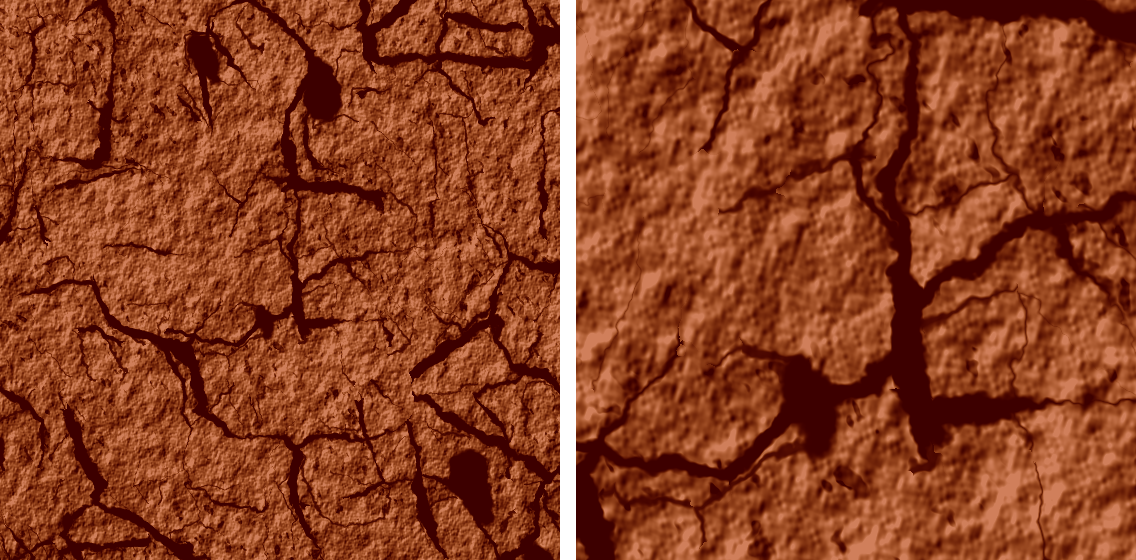
Left, the full canvas; right, a detail of the centre.
A Shadertoy shader for this texture:

```glsl
// Sun-baked red clay: a gritty, pitted surface split by dark branching cracks.

vec2 hash2(vec2 c) {
    vec3 q = fract(c.xyx * vec3(0.1031, 0.1030, 0.0973));
    q += dot(q, q.yzx + 33.33);
    return fract((q.xx + q.yz) * q.zy);
}

float valueNoise(vec2 p) {
    vec2 i = floor(p), f = fract(p);
    f = f * f * (3.0 - 2.0 * f);
    float low = mix(hash2(i).x, hash2(i + vec2(1, 0)).x, f.x);
    float high = mix(hash2(i + vec2(0, 1)).x, hash2(i + vec2(1, 1)).x, f.x);
    return mix(low, high, f.y);
}

// Layered noise in the range 0 to 1, each layer turned and about twice as fine.
float layers(vec2 p) {
    float sum = 0.0, total = 0.0, amplitude = 0.5;
    for (int i = 0; i < 4; i++) {
        sum += amplitude * valueNoise(p);
        total += amplitude;
        amplitude *= 0.58;
        p = mat2(0.8, 0.6, -0.6, 0.8) * p * 2.05 + 17.3;
    }
    return sum / total;
}

// Signed distance to the cracks along cell borders; only some borders are open.
float crackDistance(vec2 p, float openShare, float halfWidth) {
    vec2 base = floor(p), nearest = vec2(0), nearestCell = base;
    float best = 9.0;
    for (int y = -1; y <= 1; y++)
    for (int x = -1; x <= 1; x++) {
        vec2 cell = base + vec2(x, y);
        vec2 site = cell + 0.1 + 0.8 * hash2(cell) - p;
        if (dot(site, site) < best) {
            best = dot(site, site);
            nearest = site;
            nearestCell = cell;
        }
    }
    float d = 1.0;
    for (int y = -2; y <= 2; y++)
    for (int x = -2; x <= 2; x++) {
        vec2 cell = base + vec2(x, y);
        if (cell == nearestCell) continue;
        vec2 site = cell + 0.1 + 0.8 * hash2(cell) - p;
        float border = dot(0.5 * (site + nearest), normalize(site - nearest));
        float chance = hash2(cell + nearestCell + 91.0).y;
        if (chance < openShare)
            d = min(d, border - halfWidth * (1.3 - 0.9 * chance / openShare));
    }
    return d;
}

// Scattered hollows, longer along a steep diagonal; 1 inside, 0 outside.
float hollows(vec2 p, float share, float softness) {
    vec2 base = floor(p);
    float mask = 0.0;
    for (int y = -1; y <= 1; y++)
    for (int x = -1; x <= 1; x++) {
        vec2 cell = base + vec2(x, y);
        vec2 random = hash2(cell + 37.0);
        vec2 offset = p - cell - hash2(cell + 53.0);
        offset = mat2(0.91, 0.41, -0.41, 0.91) * vec2(offset.x, -offset.y);
        float radius = 0.09 + 0.16 * random.y;
        float d = length(offset * vec2(1.7, 0.8)) - radius;
        if (random.x < share) mask = max(mask, 1.0 - smoothstep(-softness, softness, d));
    }
    return mask;
}

// Clay ramp from deep maroon to pale terracotta.
vec3 clay(float tone) {
    return vec3(0.24 + 0.48 * tone, 0.40 * pow(tone, 1.2), 0.24 * pow(tone, 2.2));
}

void mainImage(out vec4 fragColor, in vec2 fragCoord) {
    vec2 p = fragCoord / iResolution.y;
    float soft = max(0.0016, 0.8 / iResolution.y);

    // Ragged coordinates bend the cracks and fray their rims.
    vec2 bend = vec2(valueNoise(p * 9.0), valueNoise(p * 9.0 + 40.0)) - 0.5;
    vec2 fray = vec2(layers(p * 38.0), layers(p * 38.0 + 70.0)) - 0.5;
    vec2 ragged = p + 0.05 * bend + 0.024 * fray;

    // Gritty relief lit from the upper left, over faint broad stains.
    vec2 grit = vec2(40.0, 33.0);
    float height = layers(p * grit);
    float slope = height - layers((p + vec2(-0.0021, 0.0021)) * grit);
    float stain = layers(p * 5.0 + 8.0);
    float tone = 0.77 + 4.7 * slope + 0.55 * (height - 0.5) + 0.35 * (stain - 0.5);

    // Small pits gather in rough patches.
    float rough = smoothstep(0.2, 0.6, valueNoise(p * 8.0 + 21.0));
    tone -= 0.55 * rough * hollows(ragged * 46.0, 0.5, 0.08);
    tone -= 0.50 * rough * hollows(ragged * 21.0 + 5.0, 0.4, 0.05);

    // Three generations of cracks, swelling and pinching along their length.
    float swell = valueNoise(p * 11.0 + 60.0) - 0.5;
    float wide = crackDistance(ragged * vec2(5.4, 4.4) + 3.0, 0.66, 0.037) / 4.9 - 0.013 * swell;
    float thin = crackDistance(ragged * vec2(9.2, 7.4) + 19.0, 0.45, 0.024) / 8.3 - 0.009 * swell;
    float hair = crackDistance(ragged * vec2(17.0, 13.0) + 47.0, 0.35, 0.018) / 15.0 - 0.004 * swell;

    // Worn rims fall gently into shade before the open gap.
    tone -= 0.10 * (1.0 - smoothstep(0.0, 0.012, min(wide, thin)));
    tone = clamp(tone, 0.0, 1.2);
    tone *= smoothstep(-soft, soft, wide);
    tone *= smoothstep(-soft, soft, thin);
    tone *= mix(0.15, 1.0, smoothstep(-soft, soft, hair));
    tone *= 1.0 - hollows(ragged * 4.1 + 11.0, 0.42, 0.02);

    fragColor = vec4(clay(tone), 1.0);
}
```
